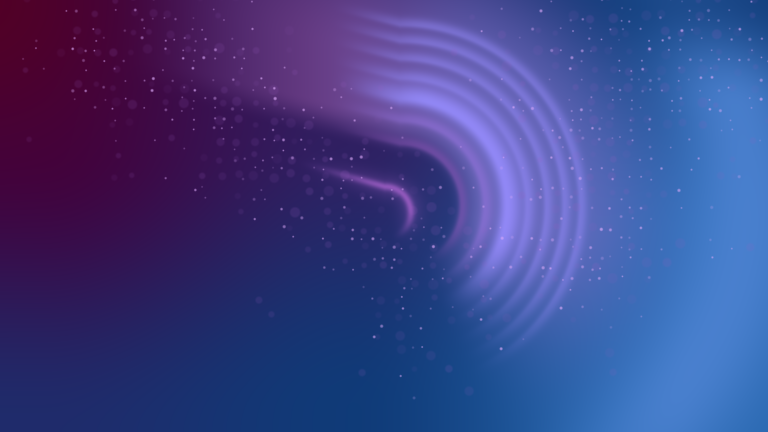
Give the GLSL for this background, as a Shadertoy shader.

```glsl
const vec3 CRIMSON = vec3(0.33, 0.00, 0.13);
const vec3 PLUM = vec3(0.25, 0.01, 0.25);
const vec3 NAVY = vec3(0.12, 0.17, 0.42);
const vec3 INDIGO = vec3(0.19, 0.12, 0.38);
const vec3 DEEP_BLUE = vec3(0.06, 0.23, 0.47);
const vec3 AZURE = vec3(0.15, 0.40, 0.68);
const vec3 SKY = vec3(0.30, 0.51, 0.82);
const vec3 MAUVE = vec3(0.47, 0.27, 0.56);
const vec3 LAVENDER = vec3(0.46, 0.43, 0.77);
const vec3 PERIWINKLE = vec3(0.58, 0.54, 0.98);
const vec3 ORCHID = vec3(0.60, 0.36, 0.76);
const vec3 SPARK = vec3(0.86, 0.66, 0.98);

vec3 hash3(vec2 cell) {
    vec3 h = fract(cell.xyx * vec3(0.1031, 0.1030, 0.0973));
    h += dot(h, h.yxz + 33.33);
    return fract((h.xxy + h.yzz) * h.zyx);
}

float bell(float d, float width) {
    return exp(-d * d / (width * width));
}

float segmentDistance(vec2 p, vec2 a, vec2 b) {
    vec2 ab = b - a;
    return length(p - a - ab * clamp(dot(p - a, ab) / dot(ab, ab), 0.0, 1.0));
}

// Circular on the right, a rising stream on the left
float flowRadius(vec2 q, float rise) {
    float lifted = max(q.y + rise * q.x, 0.0);
    return q.x < 0.0 ? lifted : length(q);
}

// Fades the lower end of a curl
float curlFade(vec2 q, float start, float end) {
    return smoothstep(start, end, atan(q.y, max(q.x, 0.0001)));
}

vec3 backdrop(vec2 p) {
    vec3 left = mix(NAVY, PLUM, smoothstep(0.0, 0.65, p.y));
    vec3 middle = mix(DEEP_BLUE, INDIGO, smoothstep(0.05, 0.75, p.y));
    vec3 right = mix(AZURE, DEEP_BLUE, smoothstep(0.45, 1.0, p.y));
    vec3 color = mix(left, middle, smoothstep(0.1, 0.85, p.x));
    color = mix(color, right, smoothstep(0.8, 1.5, p.x));
    color = mix(color, CRIMSON, 0.85 * bell(length(p - vec2(-0.05, 1.0)), 0.33));
    float ring = length(p - vec2(1.0, 0.56)) - 0.73;
    float ringFade = smoothstep(1.15, 1.6, p.x) * (1.0 - 0.75 * smoothstep(0.75, 1.0, p.y));
    return mix(color, SKY, 0.9 * bell(ring, 0.17) * ringFade);
}

vec3 addHaze(vec3 color, vec2 p, vec2 q, float radius) {
    float body = smoothstep(0.11, 0.20, radius) * (1.0 - smoothstep(0.32, 0.73, radius));
    float amount = body * curlFade(q, -1.25, -0.1) * smoothstep(0.25, 0.85, p.x);
    vec3 tint = mix(MAUVE, LAVENDER, smoothstep(0.65, 1.15, p.x));
    return mix(color, tint, 0.82 * amount);
}

vec3 addArcs(vec3 color, vec2 p, vec2 q, float radius) {
    float fade = curlFade(q, -1.2, -0.2) * smoothstep(0.76, 1.0, p.x);
    for (int i = 0; i < 7; i++) {
        float n = float(i);
        float d = radius - (0.1435 + 0.0555 * n - 0.0016 * n * n);
        float main = bell(n - 2.0, 0.7);
        float width = mix(0.010, 0.022, main);
        float streak = bell(d, d < 0.0 ? width * 0.8 : width * 1.5);
        vec3 tint = mix(ORCHID, PERIWINKLE, smoothstep(0.0, 2.0, n));
        color = mix(color, tint, streak * fade * mix(0.48, 0.92, main));
    }
    return color;
}

vec3 addWisp(vec3 color, vec2 p) {
    vec2 q = p - vec2(0.891, 0.508);
    float d = flowRadius(q, 0.28) - 0.060;
    float fade = curlFade(q, -1.35, 0.3) * smoothstep(0.68, 0.91, p.x);
    float glow = 0.65 * bell(d, 0.009) + 0.25 * bell(d, 0.028);
    return mix(color, ORCHID, glow * fade);
}

// Where particles gather
float dustDensity(vec2 p) {
    float trail = bell(segmentDistance(p, vec2(0.32, 0.92), vec2(1.0, 0.40)), 0.17);
    float cloud = bell(segmentDistance(p, vec2(1.42, 0.92), vec2(1.38, 0.45)), 0.18);
    float corner = bell(segmentDistance(p, vec2(1.3, 0.93), vec2(1.75, 0.82)), 0.16);
    return max(trail, max(cloud, corner));
}

// One jittered disc per grid cell
float discs(vec2 p, float cellSize, float minRadius, float maxRadius, float soft, float chance) {
    vec2 cell = floor(p / cellSize);
    vec3 random = hash3(cell + 17.0);
    vec3 variation = hash3(cell + 91.0);
    vec2 center = (cell + mix(vec2(0.3), vec2(0.7), random.xy)) * cellSize;
    float radius = mix(minRadius, maxRadius, variation.x * variation.x);
    float shape = 1.0 - smoothstep(radius - soft, radius + soft, length(p - center));
    float present = step(random.z, chance * dustDensity(center));
    return shape * present * mix(0.3, 1.0, variation.y);
}

void mainImage(out vec4 fragColor, in vec2 fragCoord) {
    vec2 p = fragCoord / iResolution.y;
    p.x += 0.5 * (16.0 / 9.0 - iResolution.x / iResolution.y);
    float pixel = 1.0 / iResolution.y;
    vec2 q = p - vec2(0.926, 0.525);
    float radius = flowRadius(q, 0.25);

    vec3 color = backdrop(p);
    color = addHaze(color, p, q, radius);
    color = addArcs(color, p, q, radius);
    color = addWisp(color, p);

    // Blurred discs, then fine sparks
    color = mix(color, ORCHID, 0.16 * discs(p, 0.041, 0.006, 0.012, 0.003, 0.75));
    color = mix(color, SPARK, 0.70 * discs(p + 3.0 * 0.0, 0.023, 0.0015, 0.0035, pixel, 0.42));
    fragColor = vec4(color, 1.0);
}
```
